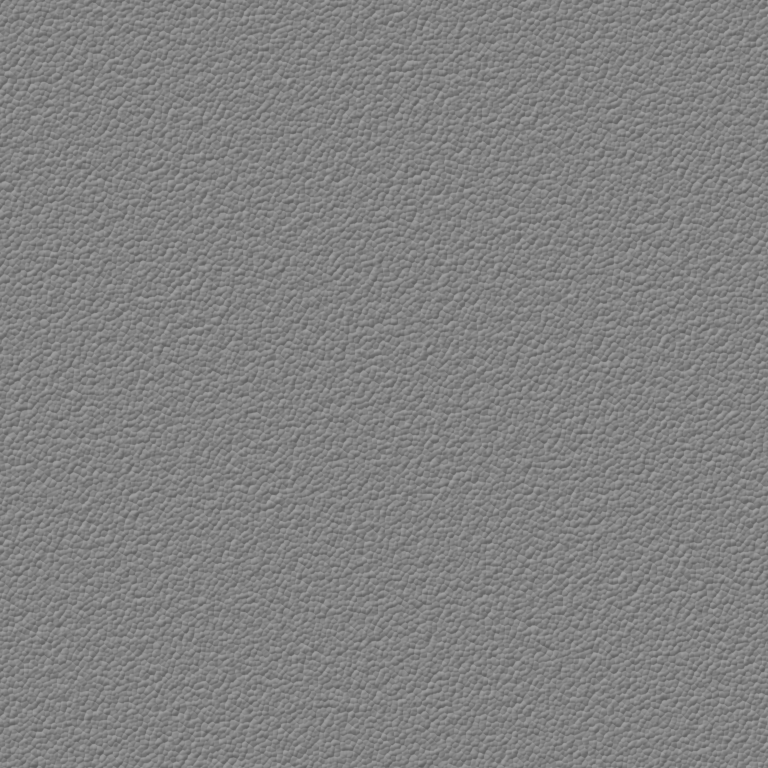
Give the GLSL for this texture, as a Shadertoy shader.

```glsl
// Fine grey pebbled leather: tiny rounded grains over a softly uneven surface.
// Height is smooth cellular pebbles plus gradient noise; the tone is the slope
// of that height towards a light at the upper left.

const vec3 BASE_GREY = vec3(0.510);
const vec2 LIGHT_DIR = vec2(-0.45, 0.893);
const float RELIEF_CONTRAST = 0.107;
const float SAMPLE_STEP = 0.00095;
const float TAU = 6.2831853;

// Integer hash giving two values from 0 to 1 for a lattice cell
vec2 hash2(vec2 cell, uint seed) {
    uvec2 q = uvec2(ivec2(cell) + 4096);
    uint n = q.x * 1597u + q.y * 51749u + seed * 7919u;
    n = (n ^ (n >> 15u)) * 73244475u;
    n = (n ^ (n >> 13u)) * 73244475u;
    n ^= n >> 16u;
    return vec2(float(n & 65535u), float(n >> 16u)) / 65535.0;
}

vec2 rotate(vec2 p, float angle) {
    float c = cos(angle);
    float s = sin(angle);
    return vec2(c * p.x - s * p.y, s * p.x + c * p.y);
}

// Dot product of a corner's random unit gradient with the offset to it
float cornerRamp(vec2 cell, vec2 corner, vec2 local, uint seed) {
    float angle = TAU * hash2(cell + corner, seed).x;
    return dot(vec2(cos(angle), sin(angle)), local - corner);
}

float gradientNoise(vec2 p, uint seed) {
    vec2 cell = floor(p);
    vec2 local = p - cell;
    vec2 fade = local * local * local * (local * (local * 6.0 - 15.0) + 10.0);
    float low = mix(cornerRamp(cell, vec2(0, 0), local, seed),
                    cornerRamp(cell, vec2(1, 0), local, seed), fade.x);
    float high = mix(cornerRamp(cell, vec2(0, 1), local, seed),
                     cornerRamp(cell, vec2(1, 1), local, seed), fade.x);
    return mix(low, high, fade.y);
}

// Rounded domes around jittered points, blended softly at the creases
float pebbles(vec2 p, float sharpness, uint seed) {
    vec2 cell = floor(p);
    float sum = 0.0;
    for (int y = -1; y <= 1; y++) {
        for (int x = -1; x <= 1; x++) {
            vec2 neighbour = cell + vec2(x, y);
            vec2 centre = neighbour + hash2(neighbour, seed);
            vec2 offset = p - centre;
            sum += exp(-sharpness * dot(offset, offset));
        }
    }
    return log(sum + 0.0002) / sharpness;
}

// Noise layer scaled so that its slope does not depend on frequency
float noiseLayer(vec2 p, float frequency, uint seed) {
    return gradientNoise(p * frequency, seed) / frequency;
}

// Each layer is turned differently so that no lattice shows
float surfaceHeight(vec2 p) {
    float grainFrequency = 174.0;
    vec2 grainPoint = rotate(p, 0.55) * grainFrequency;
    float height = 0.92 * pebbles(grainPoint, 11.0, 1u) / grainFrequency;
    height += 0.34 * noiseLayer(rotate(p, 1.1), 132.0, 2u);
    height += 0.19 * noiseLayer(rotate(p, 0.3), 64.0, 3u);
    return height;
}

// Positive where the surface faces the light
float slopeToLight(vec2 p, vec2 lightDir, float stepSize) {
    vec2 offset = lightDir * stepSize;
    return (surfaceHeight(p - offset) - surfaceHeight(p + offset)) / (2.0 * stepSize);
}

void mainImage(out vec4 fragColor, in vec2 fragCoord) {
    vec2 p = fragCoord / iResolution.y;
    float slope = slopeToLight(p, LIGHT_DIR, SAMPLE_STEP);

    // Soft limit keeps highlights flat and shadows a little deeper
    float shade = slope / sqrt(1.0 + 0.3 * slope * slope);
    shade *= shade < 0.0 ? 1.08 : 0.96;

    fragColor = vec4(BASE_GREY + RELIEF_CONTRAST * shade, 1.0);
}
```
